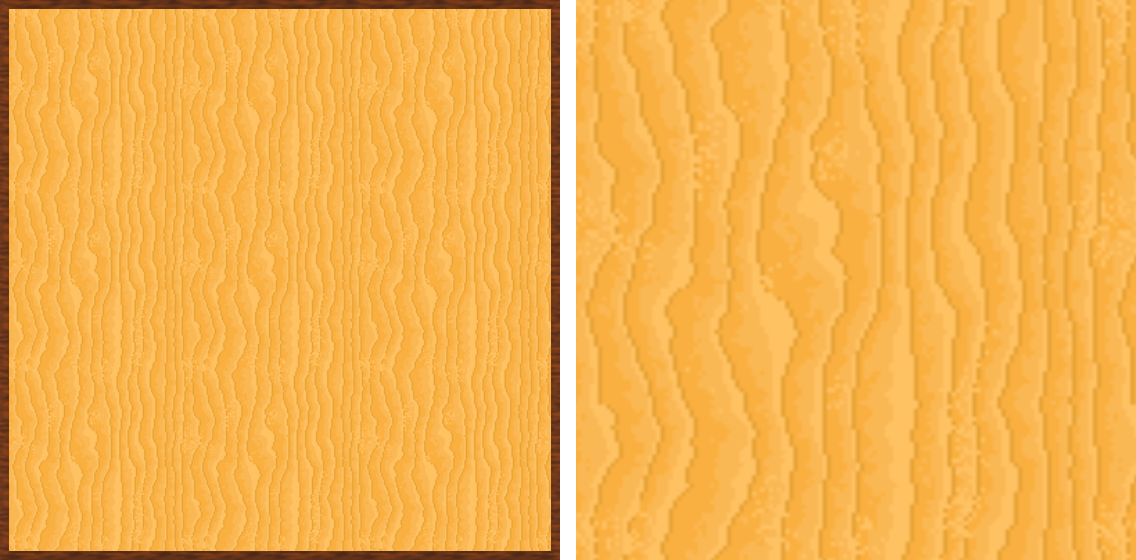
Left: the whole. Right: its middle third, enlarged.
A WebGL 2 fragment shader for this texture:

```glsl
#version 300 es
precision highp float;
// Pale striped wood grain in square repeating tiles, inside a thin dark wood frame.

#define TILE 0.3168      // side of one grain tile, in canvas units
#define TEXELS 128.0     // grain cells along one tile
#define RINGS 14.0       // grain lines across one tile
#define FRAME 0.0158     // frame width
#define WAVER 0.95       // how far the grain lines wander
#define SPECKLE 0.34     // roughness of the borders between tones
#define FLECKS 0.30      // density of the pale flecks

uniform vec2 u_resolution;
out vec4 fragColor;

const float TAU = 6.2831853;
const vec3 ORANGE = vec3(0.98, 0.69, 0.25);
const vec3 HONEY = vec3(0.98, 0.72, 0.33);
const vec3 CREAM = vec3(1.00, 0.76, 0.39);
const vec3 GROOVE = vec3(0.90, 0.635, 0.21);
const vec3 UMBER = vec3(0.35, 0.175, 0.10);
const vec3 BROWN = vec3(0.43, 0.22, 0.11);
const vec3 RUSSET = vec3(0.55, 0.26, 0.10);

float hash(vec2 cell) {
    return fract(sin(dot(cell, vec2(127.1, 311.7))) * 43758.545);
}

float slope(vec2 corner, vec2 offset, vec2 period) {
    float angle = TAU * hash(mod(corner, period));
    return dot(vec2(cos(angle), sin(angle)), offset);
}

// Gradient noise over the unit tile, repeating with the given lattice size
float tileNoise(vec2 p, vec2 period) {
    p *= period;
    vec2 i = floor(p), f = p - i;
    vec2 w = f * f * f * (f * (f * 6.0 - 15.0) + 10.0);
    vec2 e = vec2(1.0, 0.0);
    float near = mix(slope(i, f, period), slope(i + e, f - e, period), w.x);
    float far = mix(slope(i + e.yx, f - e.yx, period), slope(i + 1.0, f - 1.0, period), w.x);
    return mix(near, far, w.y);
}

// Pushes the grain lines apart around a knot
float knot(vec2 p, vec2 center, vec2 size) {
    vec2 d = fract(p - center + 0.5) - 0.5;
    vec2 s = d / size;
    return -RINGS * 0.75 * d.x * exp(-dot(s, s));
}

// Rises by one from each grain line to the next
float grainPhase(vec2 cell) {
    vec2 p = cell / TEXELS;
    float phase = RINGS * p.x + 0.5 * sin(TAU * (p.x - 0.9));
    phase += WAVER * tileNoise(p, vec2(6.0, 4.0));
    phase += 0.22 * tileNoise(p, vec2(14.0, 18.0));
    phase += knot(p, vec2(0.84, 0.03), vec2(0.055, 0.09));
    phase += knot(p, vec2(0.24, 0.0), vec2(0.07, 0.08));
    return phase + knot(p, vec2(0.06, 0.51), vec2(0.06, 0.07));
}

vec3 grainCell(vec2 cell) {
    cell = mod(cell, TEXELS);
    vec2 p = cell / TEXELS;
    float phase = grainPhase(cell);
    float strip = floor(phase);

    // Each strip runs from orange to cream, with rough borders
    float rough = tileNoise(p, vec2(48.0, 32.0)) + 0.5 * (hash(cell) - 0.5);
    float tone = phase - strip + 0.16 * (hash(vec2(mod(strip, RINGS), 5.0)) - 0.5);
    vec3 color = tone + SPECKLE * rough > 0.34 ? HONEY : ORANGE;
    if (tone + 0.15 * SPECKLE * rough > 0.69) color = CREAM;

    // One-cell groove at the end of the strip
    if (floor(grainPhase(cell + vec2(1.0, 0.0))) != strip) color = GROOVE;

    // Pale flecks in scattered patches
    float patchy = smoothstep(0.18, 0.45, tileNoise(p + 0.03, vec2(8.0, 5.0)));
    if (hash(cell + 61.0) < FLECKS * patchy) color = CREAM;
    return color;
}

// Dark wood with streaks lying across, twice as many tiles each way
vec3 frameCell(vec2 cell) {
    vec2 p = fract(2.0 * cell / TEXELS);
    float streak = tileNoise(p, vec2(4.0, 22.0)) + 0.6 * tileNoise(p, vec2(9.0, 32.0));
    float seam = 1.0 - smoothstep(0.0, 0.025, abs(p.y - 0.8));
    float tone = 0.5 + 0.9 * streak - 0.4 * seam;
    return mix(mix(UMBER, BROWN, smoothstep(0.1, 0.5, tone)), RUSSET, smoothstep(0.5, 0.9, tone));
}

void main() {
    vec2 uv = gl_FragCoord.xy / u_resolution;
    vec2 p = vec2(uv.x, 1.0 - uv.y) / TILE * TEXELS - 0.5;
    vec2 base = floor(p), blend = p - base;

    vec2 border = min(uv, 1.0 - uv);
    float edge = min(border.x, border.y);
    float pixel = 1.0 / min(u_resolution.x, u_resolution.y);
    float inside = smoothstep(-0.5 * pixel, 0.5 * pixel, edge - FRAME);

    // Blend the four nearest cells for soft edges
    vec3 grain = vec3(0.0), wood = vec3(0.0);
    for (int k = 0; k < 4; k++) {
        vec2 corner = vec2(k % 2, k / 2);
        vec2 share = mix(1.0 - blend, blend, corner);
        grain += share.x * share.y * grainCell(base + corner);
        wood += share.x * share.y * frameCell(base + corner);
    }

    // Shade the rails and the inner lip of the frame
    wood *= border.y < border.x ? 0.90 : 1.0;
    wood *= 1.0 - 0.15 * smoothstep(0.75, 1.0, edge / FRAME);
    fragColor = vec4(mix(wood, grain, inside), 1.0);
}
```
